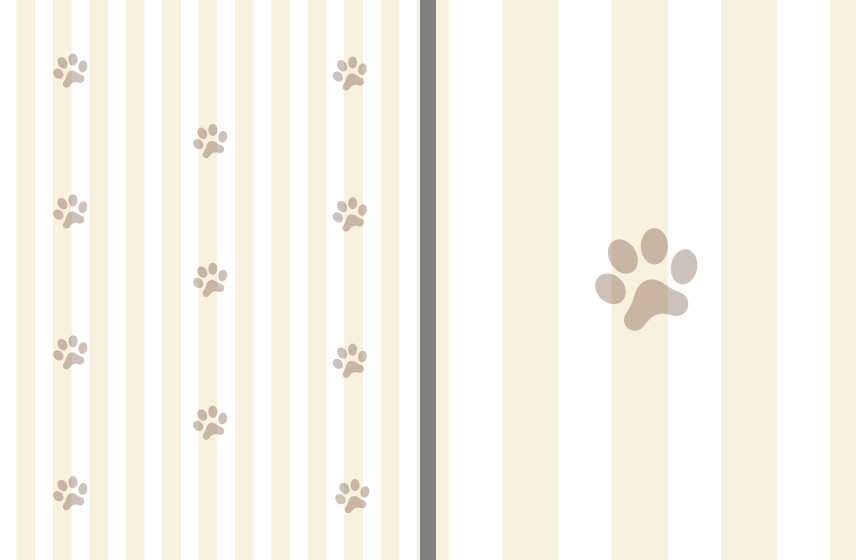
Left: the whole. Right: its middle third, enlarged.
Reproduce this pattern procedurally as a Shadertoy shader.

```glsl
// Cream vertical stripes on white with staggered, translucent paw prints.

// Lengths are in canvas widths unless noted
const vec3 WHITE = vec3(1.0);
const vec3 CREAM = vec3(0.975, 0.946, 0.875);
const vec3 PAW_TINT = vec3(0.805, 0.755, 0.73);

const float STRIPE_PERIOD = 0.08672;
const float STRIPE_START = 0.0391;
const float STRIPE_WIDTH = 0.0446;

const int COLUMNS = 3;
const int ROWS = 4;
const vec2 FIRST_PAW = vec2(0.1673, 0.1684);   // from the top left
const vec2 PAW_SPACING = vec2(0.3329, 0.3354);
const float PAW_SIZE = 0.0417;                 // half the width of a print
const float PAD_BLEND = 0.21;                  // in paw sizes

float coverage(float dist, float pixel) {
    return clamp(0.5 - dist / pixel, 0.0, 1.0);
}

// Approximate distance to a tilted ellipse
float ellipse(vec2 p, vec2 center, vec2 radii, float degreesTilt) {
    float a = radians(degreesTilt);
    vec2 q = p - center;
    q = vec2(cos(a) * q.x + sin(a) * q.y, cos(a) * q.y - sin(a) * q.x);
    float k = length(q / radii);
    return k * (k - 1.0) / max(length(q / (radii * radii)), 1e-4);
}

// Capsule whose radius changes along its length
float taperedCapsule(vec2 p, vec2 a, vec2 b, float ra, float rb) {
    vec2 ab = b - a;
    float h = clamp(dot(p - a, ab) / dot(ab, ab), 0.0, 1.0);
    return length(p - a - h * ab) - mix(ra, rb, h);
}

float smoothUnion(float a, float b, float k) {
    float h = max(k - abs(a - b), 0.0) / k;
    return min(a, b) - 0.25 * k * h * h;
}

// Paw print spanning about -1 to 1
float pawPrint(vec2 p) {
    // Four toes, left to right
    float d = ellipse(p, vec2(-0.68, -0.17), vec2(0.32, 0.26), -45.0);
    d = min(d, ellipse(p, vec2(-0.445, 0.445), vec2(0.345, 0.262), -60.0));
    d = min(d, ellipse(p, vec2(0.155, 0.64), vec2(0.345, 0.258), 90.0));
    d = min(d, ellipse(p, vec2(0.72, 0.25), vec2(0.335, 0.25), 80.0));

    // Two lobes of the main pad
    vec2 top = vec2(0.11, -0.305);
    float leftLobe = taperedCapsule(p, top, vec2(-0.22, -0.763), 0.262, 0.204);
    float rightLobe = taperedCapsule(p, top, vec2(0.57, -0.458), 0.262, 0.23);
    return min(d, smoothUnion(leftLobe, rightLobe, PAD_BLEND));
}

// Slight placement irregularities, measured right and down
vec2 placementDrift(int column, int row) {
    if (column == 1) return vec2(0.0, row == 1 ? -0.0049 : 0.0);
    if (column == 2) return vec2(row == 3 ? 0.0057 : 0.0, row == 2 ? 0.0201 : 0.0069);
    return vec2(0.0);
}

void mainImage(out vec4 fragColor, in vec2 fragCoord) {
    float pixel = 1.0 / iResolution.x;
    vec2 p = vec2(fragCoord.x, iResolution.y - fragCoord.y) * pixel;

    // Stripes
    float halfStripe = 0.5 * STRIPE_WIDTH;
    float phase = fract((p.x - STRIPE_START - halfStripe) / STRIPE_PERIOD + 0.5) - 0.5;
    float stripe = coverage(abs(phase) * STRIPE_PERIOD - halfStripe, pixel);
    vec3 color = mix(WHITE, CREAM, stripe);

    // Paw prints, with the middle column lowered by half a step
    float paws = 1e3;
    for (int column = 0; column < COLUMNS; column++) {
        int stagger = column % 2;
        for (int row = 0; row < ROWS - stagger; row++) {
            vec2 cell = vec2(float(column), float(row) + 0.5 * float(stagger));
            vec2 center = FIRST_PAW + cell * PAW_SPACING + placementDrift(column, row);
            vec2 local = (p - center) * vec2(1.0, -1.0) / PAW_SIZE;
            paws = min(paws, pawPrint(local) * PAW_SIZE);
        }
    }
    color *= mix(vec3(1.0), PAW_TINT, coverage(paws, pixel));

    fragColor = vec4(color, 1.0);
}
```
